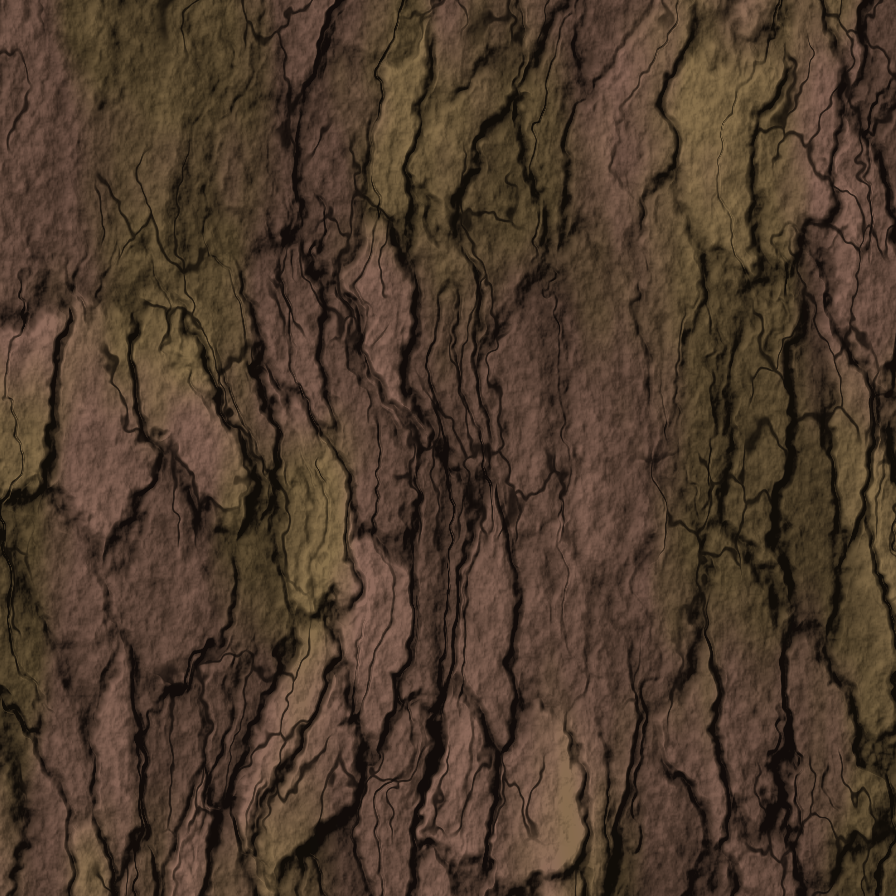
This texture is drawn by a three.js fragment shader. Its source:

```glsl
varying vec2 vUv;

const vec3 CREVICE = vec3(0.065, 0.045, 0.033);
const vec3 BARK = vec3(0.265, 0.203, 0.155);
const vec3 PALE_BARK = vec3(0.535, 0.418, 0.342);
const vec3 MOSS_TINT = vec3(0.97, 1.02, 0.84);
const vec3 ROSE_TINT = vec3(1.02, 0.98, 1.02);

float hash(vec2 p) {
  vec3 q = fract(p.xyx * 0.1031);
  q += dot(q, q.yzx + 33.33);
  return fract((q.x + q.y) * q.z);
}

vec2 hash2(vec2 p) {
  return vec2(hash(p), hash(p + 57.3));
}

float noise(vec2 p) {
  vec2 i = floor(p);
  vec2 f = fract(p);
  f = f * f * f * (f * (f * 6.0 - 15.0) + 10.0);
  float low = mix(hash(i), hash(i + vec2(1.0, 0.0)), f.x);
  float high = mix(hash(i + vec2(0.0, 1.0)), hash(i + vec2(1.0)), f.x);
  return mix(low, high, f.y);
}

float fbm(vec2 p) {
  float sum = 0.0;
  float weight = 0.533;
  for (int i = 0; i < 4; i++) {
    sum += weight * noise(p);
    p = p * 2.03 + vec2(17.1, 9.2);
    weight *= 0.5;
  }
  return sum;
}

// x: distance-like value from the cell border, y: random value of the cell
vec2 cells(vec2 p) {
  vec2 base = floor(p);
  float nearest = 8.0;
  float second = 8.0;
  float id = 0.0;
  for (int y = -1; y <= 1; y++) {
    for (int x = -1; x <= 1; x++) {
      vec2 cell = base + vec2(float(x), float(y));
      float d = length(cell + hash2(cell) - p);
      if (d < nearest) {
        second = nearest;
        nearest = d;
        id = hash(cell + 21.7);
      } else {
        second = min(second, d);
      }
    }
  }
  return vec2(second - nearest, id);
}

// Leaning columns with ragged outlines
vec2 warp(vec2 p) {
  vec2 lean = vec2(noise(p * vec2(3.0, 2.6)), noise(p * vec2(5.0, 3.0) + 31.0)) - 0.5;
  vec2 bend = vec2(fbm(p * vec2(17.0, 12.0) + 5.0), fbm(p * vec2(21.0, 11.0) + 43.0)) - 0.5;
  vec2 fray = vec2(noise(p * 85.0), noise(p * 75.0 + 13.0)) - 0.5;
  return p + lean * vec2(0.09, 0.06) + bend * vec2(0.055, 0.10) + fray * vec2(0.006, 0.014);
}

float roughness(vec2 p) {
  return smoothstep(0.25, 0.6, noise(p * vec2(4.5, 2.2) + 3.0));
}

float barkHeight(vec2 p) {
  vec2 q = warp(p);
  float ridges = fbm(q * vec2(18.0, 2.4));
  vec2 plate = cells(q * vec2(14.0, 4.2));
  float scale = smoothstep(0.0, 0.2, plate.x) * (0.3 + 0.6 * plate.y);
  float fissure = smoothstep(0.0, 0.028, abs(fbm(q * vec2(10.0, 2.1) + 7.0) - 0.5));
  float grain = fbm(p * vec2(85.0, 58.0));
  float rough = roughness(p);
  return ridges + mix(0.36, scale, 0.25 + 0.75 * rough)
    + 0.28 * mix(1.0, fissure, 0.4 + 0.6 * rough) + 0.42 * grain;
}

// Thin broken splits, 1 inside a split
float splits(vec2 p) {
  vec2 q = warp(p);
  float line = 1.0 - smoothstep(0.015, 0.085, cells(q * vec2(21.0, 8.0) + 11.0).x);
  return line * smoothstep(0.5, 0.68, noise(p * vec2(15.0, 9.0) + 61.0));
}

float diffuse(vec2 slope, vec3 light) {
  return dot(normalize(vec3(-slope, 1.0)), light) - light.z;
}

void main() {
  vec2 p = vUv;
  float eps = 0.0016;
  float h = barkHeight(p);
  vec2 slope = vec2(barkHeight(p + vec2(eps, 0.0)), barkHeight(p + vec2(0.0, eps))) - h;

  // Light from the upper left, with short cast shadows
  float lit = diffuse(slope * 0.014 / eps, normalize(vec3(-0.62, 0.42, 0.75)));
  float shadow = smoothstep(0.08, 0.6, barkHeight(p + vec2(-0.009, 0.008)) - h);

  // Relief, weathering and pale streaks set the tone
  vec2 q = warp(p);
  float streak = smoothstep(0.58, 0.9, noise(q * vec2(25.0, 2.2) + 19.0));
  float tone = 0.47 + 0.5 * (h - 1.31) + 0.58 * lit - 0.24 * shadow;
  tone += 0.13 * streak + 0.22 * (fbm(p * vec2(5.0, 3.0) + 71.0) - 0.5);
  tone += 0.16 * (noise(p * vec2(190.0, 150.0)) - 0.5);
  tone = clamp(tone, 0.0, 1.0) * (1.0 - 0.75 * splits(p));

  // Brown ramp with mossy and rosy patches
  vec3 color = mix(CREVICE, BARK, smoothstep(0.0, 0.43, tone) * 0.4 + 0.6 * min(tone / 0.43, 1.0));
  color = mix(color, PALE_BARK, clamp((tone - 0.43) / 0.57, 0.0, 1.0));
  float moss = smoothstep(0.42, 0.68, fbm(p * vec2(6.0, 2.5) + 90.0));
  gl_FragColor = vec4(color * mix(ROSE_TINT, MOSS_TINT, moss), 1.0);
}
```
